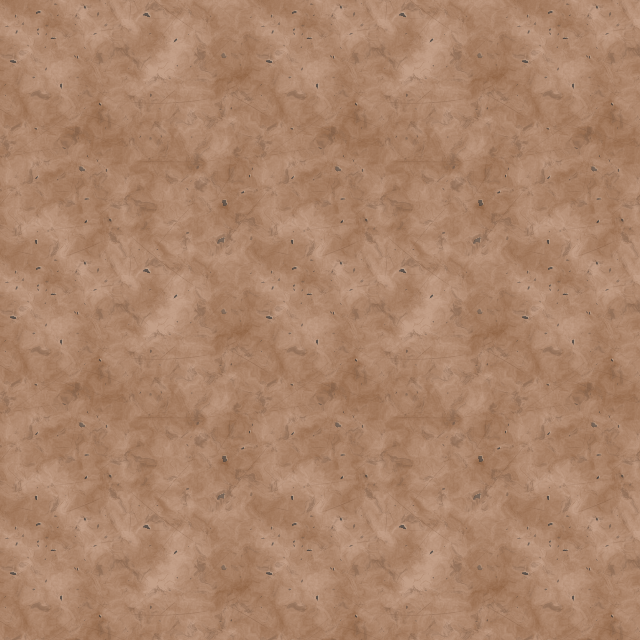
Give the GLSL for this texture, as a Shadertoy shader.

```glsl
// Worn tan leather: mottled stains, fine scratches and dark chips on a seamless repeating tile.

const float REPEATS = 2.5;            // tiles across and down
const vec3 DEEP    = vec3(0.585, 0.415, 0.295);
const vec3 LIGHT   = vec3(0.745, 0.60, 0.505);
const vec3 STAIN   = vec3(0.47, 0.35, 0.27);
const vec3 SCRATCH = vec3(0.42, 0.28, 0.19);
const vec3 CHIP    = vec3(0.25, 0.23, 0.22);
const vec3 RIM     = vec3(0.78, 0.70, 0.62);
const float CLOUD_CONTRAST = 0.64;
const int SCRATCHES = 80;             // per tile
const float SCRATCH_WIDTH = 0.001;    // half width, in tiles
const vec2 CLUSTER = vec2(0.16, 0.10); // where chips gather
const float TAU = 6.28319;

vec3 hash3(ivec2 cell, int seed) {
    uvec3 v = uvec3(ivec3(cell, seed)) * 1664525u + 1013904223u;
    for (int i = 0; i < 2; i++) {
        v.x += v.y * v.z;
        v.y += v.z * v.x;
        v.z += v.x * v.y;
        v ^= v >> 16u;
    }
    return vec3(v & 0xffffu) / 65535.0;
}

// Gradient noise that wraps after one tile
float noise(vec2 p, int cells, int seed) {
    p = fract(p) * float(cells);
    ivec2 base = ivec2(floor(p));
    vec2 f = fract(p);
    vec2 w = f * f * f * (f * (f * 6.0 - 15.0) + 10.0);
    float sum = 0.0;
    for (int k = 0; k < 4; k++) {
        ivec2 corner = ivec2(k & 1, k >> 1);
        float angle = TAU * hash3((base + corner) % cells, seed).x;
        vec2 weight = mix(1.0 - w, w, vec2(corner));
        sum += weight.x * weight.y * dot(vec2(cos(angle), sin(angle)), f - vec2(corner));
    }
    return sum;
}

float fbm(vec2 p, int cells, int octaves, float gain, int seed) {
    float sum = 0.0, amp = 1.0;
    for (int i = 0; i < octaves; i++) {
        sum += amp * noise(p + 0.37 * float(i), cells, seed + i);
        amp *= gain;
        cells *= 2;
    }
    return sum;
}

vec2 rotate(vec2 p, float a) {
    return mat2(cos(a), -sin(a), sin(a), cos(a)) * p;
}

// Ragged flecks, at most one per grid cell
float chips(vec2 p, int cells, float keep, float size, float pixel, int seed) {
    p = fract(p);
    ivec2 cell = ivec2(floor(p * float(cells)));
    vec3 place = hash3(cell, seed);
    vec3 form = hash3(cell, seed + 1);
    vec2 center = (vec2(cell) + 0.25 + 0.5 * place.xy) / float(cells);
    vec2 away = center - CLUSTER;
    away -= round(away);
    float density = keep * (0.75 + 2.6 * exp(-dot(away, away) * 40.0));
    float radius = size * mix(0.35, 1.0, form.y * form.y);
    vec2 q = rotate(p - center, form.x * TAU) * vec2(1.0, 1.2 + 1.2 * form.z);
    float d = length(q) - radius * (1.0 + 0.9 * noise(p, 90, seed + 2));
    return step(place.z, density) * clamp(0.5 - d / pixel, 0.0, 1.0) * mix(0.4, 1.0, form.z);
}

// Long, slightly bowed hairlines
float scratches(vec2 p, float pixel) {
    float cover = 0.0;
    float thin = min(1.0, 2.0 * SCRATCH_WIDTH / pixel);
    for (int i = 0; i < SCRATCHES; i++) {
        vec3 place = hash3(ivec2(i, 7), 40);
        vec3 form = hash3(ivec2(i, 9), 41);
        vec2 q = p - place.xy;
        q = rotate(q - round(q), place.z * TAU);
        float reach = mix(0.04, 0.27, form.x * form.x);
        q.y += (form.y - 0.5) * 0.9 * (q.x * q.x - 0.3 * reach * reach);
        float line = clamp(0.5 + (SCRATCH_WIDTH - abs(q.y)) / pixel, 0.0, 1.0);
        float taper = 1.0 - smoothstep(0.3 * reach, reach, abs(q.x));
        cover = max(cover, line * taper * thin * mix(0.2, 1.0, form.z * form.z));
    }
    return cover;
}

void mainImage(out vec4 fragColor, in vec2 fragCoord) {
    vec2 uv = fragCoord / iResolution.xy;
    vec2 p = vec2(uv.x, 1.0 - uv.y) * REPEATS;
    float pixel = REPEATS / iResolution.y;

    // Cloudy tone: broad light and dark areas broken up by warped noise
    vec2 warp = vec2(fbm(p, 9, 3, 0.6, 1), fbm(p, 9, 3, 0.6, 5)) * 0.04;
    float broad = cos(TAU * (p.y - 0.1)) + 0.7 * cos(TAU * 2.0 * (p.x - 0.2));
    float tone = 0.59 + 0.09 * broad + CLOUD_CONTRAST * fbm(p + warp, 5, 6, 0.70, 10);
    tone += 0.12 * noise(p, 130, 20);
    vec3 color = mix(DEEP, LIGHT, clamp(tone, -0.15, 1.12));

    // Soft smoky stains and faint creases
    float stain = smoothstep(0.15, 0.9, fbm(p + warp, 12, 5, 0.7, 30) - 0.06 * broad);
    color = mix(color, STAIN, 0.5 * stain);
    float crease = 1.0 - smoothstep(0.0, 0.06, abs(noise(p + warp, 19, 36)));
    color = mix(color, DEEP, 0.2 * crease * smoothstep(0.0, 0.3, noise(p, 9, 37)));

    // Wear: hairlines, tiny specks, then chips with a pale edge
    color = mix(color, SCRATCH, 0.6 * scratches(p, pixel));
    color = mix(color, CHIP, 0.5 * chips(p, 25, 0.12, 0.007, pixel, 50));
    color = mix(color, RIM, 0.5 * chips(p + vec2(-0.004, 0.003), 11, 0.2, 0.014, pixel, 60));
    color = mix(color, CHIP, 0.85 * chips(p, 11, 0.2, 0.014, pixel, 60));
    fragColor = vec4(color, 1.0);
}
```
